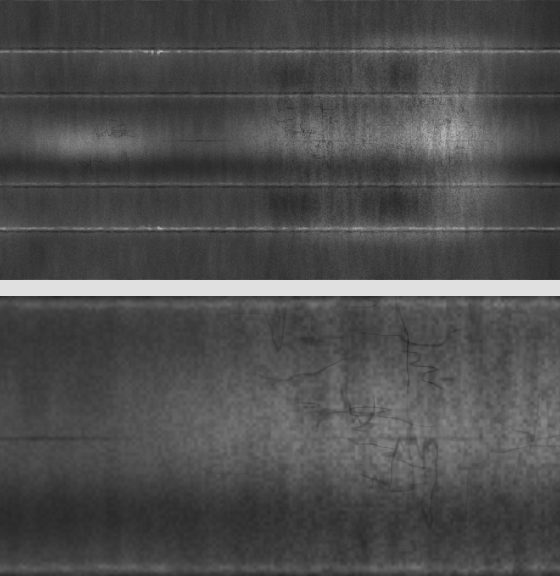
Top: the whole. Bottom: its middle third, enlarged.
A Shadertoy shader for this texture:

```glsl
// Worn dark steel wall: six horizontal panels with mirrored seams, soft glare, streaks and cracks.

const float PANEL_HEIGHT = 0.1595;
const vec3 STEEL_TINT = vec3(1.0);

float hash(vec2 cell) {
    vec3 q = fract(vec3(cell.xyx) * 0.1031);
    q += dot(q, q.yzx + 33.33);
    return fract((q.x + q.y) * q.z);
}

float noise(vec2 p) {
    vec2 cell = floor(p), f = fract(p);
    f = f * f * (3.0 - 2.0 * f);
    float low = mix(hash(cell), hash(cell + vec2(1, 0)), f.x);
    float high = mix(hash(cell + vec2(0, 1)), hash(cell + vec2(1, 1)), f.x);
    return mix(low, high, f.y);
}

float fbm(vec2 p) {
    float sum = 0.0, weight = 0.5;
    for (int i = 0; i < 4; i++) {
        sum += weight * noise(p);
        p = p * 2.03 + 17.3;
        weight *= 0.5;
    }
    return sum / 0.9375;
}

// Soft elliptical spot
float spot(vec2 p, vec2 center, vec2 radius) {
    vec2 d = (p - center) / radius;
    return exp(-dot(d, d));
}

// Soft line across a signed distance
float ridge(float d, float width) {
    return exp(-d * d / (width * width));
}

// Broad light reflected by the sheet metal
float glare(vec2 p) {
    float light = 0.08 * spot(p, vec2(1.36, 0.58), vec2(0.46, 0.25));
    light += 0.17 * spot(p, vec2(1.62, 0.59), vec2(0.13, 0.16));
    light += 0.15 * spot(p, vec2(1.58, 0.50), vec2(0.24, 0.065));
    light += 0.12 * spot(p, vec2(1.08, 0.50), vec2(0.24, 0.07));
    light += 0.20 * spot(p, vec2(0.34, 0.49), vec2(0.20, 0.06));
    light += 0.04 * ridge(p.y - 0.51, 0.08);
    light += 0.13 * spot(p, vec2(1.66, 0.33), vec2(0.15, 0.11));
    light += 0.11 * spot(p, vec2(1.38, 0.165), vec2(0.32, 0.04));
    light += 0.10 * spot(p, vec2(1.55, 0.845), vec2(0.32, 0.035));
    return light;
}

// Shadows: a long band under the middle, dull patches and dim ends
float shade(vec2 p, float v) {
    float dark = 0.075 * ridge(p.y - 0.41, 0.045) + 0.02 * ridge(p.y - 0.62, 0.03);
    for (int i = 0; i < 2; i++) {
        vec2 center = vec2(1.03 + 0.39 * float(i), 0.23);
        dark += 0.08 * spot(vec2(p.x, v), center, vec2(0.09, 0.06));
    }
    dark += 0.035 * spot(vec2(p.x, v), vec2(0.13, 0.42), vec2(0.04, 0.10));
    dark += 0.025 * spot(p, vec2(0.72, 0.60), vec2(0.16, 0.30));
    return dark + 0.05 * smoothstep(1.75, 2.0, p.x);
}

// Pale lip on the inner side of each seam, dark groove on the outer side
float seams(vec2 p, float v) {
    float tone = 0.0;
    for (int i = 1; i <= 2; i++) {
        float outer = float(i - 1);
        float wobble = 0.0015 * (noise(vec2(p.x * 50.0, outer)) - 0.5);
        float d = v - PANEL_HEIGHT * float(i) + wobble;
        float wear = 0.35 + 1.1 * noise(vec2(p.x * 75.0, p.y * 130.0));
        tone += mix(0.07, 0.15, outer) * wear * ridge(d + 0.003, 0.005);
        tone -= mix(0.075, 0.09, outer) * wear * ridge(d - 0.008, 0.0045);
        tone += 0.03 * ridge(d, 0.025);
    }
    float chips = smoothstep(0.4, 0.75, noise(p * vec2(90.0, 110.0)));
    tone += 0.25 * chips * spot(vec2(p.x, v), vec2(0.55, 0.314), vec2(0.05, 0.009));
    return tone + 0.1 * ridge(v - 0.5, 0.003) * noise(vec2(p.x * 30.0, 4.0));
}

// Thin branching cracks along noise contours, gathered in three worn areas
float cracks(vec2 p) {
    float area = spot(p, vec2(0.35, 0.51), vec2(0.14, 0.13));
    area += spot(p, vec2(1.14, 0.54), vec2(0.20, 0.14));
    area += spot(p, vec2(1.58, 0.55), vec2(0.18, 0.17));
    float upright = ridge(fbm(p * vec2(24.0, 7.0)) - 0.5, 0.02);
    float level = ridge(fbm(p * vec2(7.0, 20.0) + 31.0) - 0.5, 0.014);
    float broken = smoothstep(0.35, 0.7, noise(p * 17.0 + 8.0));
    float split = 0.0;
    for (int i = 0; i < 3; i++) {
        float x = 0.72 + 0.45 * float(i);
        split += ridge(p.y - 0.497, 0.003) * ridge(p.x - x, 0.10);
    }
    return area * broken * (0.09 * upright + 0.09 * level) + 0.06 * split;
}

void mainImage(out vec4 fragColor, in vec2 fragCoord) {
    vec2 p = fragCoord / iResolution.y;
    p.x *= 2.0 * iResolution.y / iResolution.x;
    float v = abs(p.y - 0.5);

    // Sheet tone
    float tone = 0.238 + glare(p) - shade(p, v) + seams(p, v);
    tone += 0.035 * smoothstep(0.20, 0.31, v) * (1.0 - smoothstep(0.31, 0.36, v));

    // Clouds, vertical streaks and grain, strongest where the metal is worn
    float worn = smoothstep(0.75, 1.15, p.x) * (1.0 - smoothstep(1.6, 1.85, p.x));
    worn *= 1.0 - 0.6 * smoothstep(0.25, 0.42, v);
    float streaks = fbm(p * vec2(60.0, 11.0)) - 0.5;
    float grain = noise(p * 230.0) - 0.5;
    float pits = smoothstep(0.55, 0.8, noise(p * vec2(150.0, 110.0) + 5.0));
    tone *= 1.0 + 0.30 * (fbm(p * 5.0) - 0.5) + (0.22 + 0.16 * worn) * streaks;
    tone *= 1.0 + (0.15 + 0.08 * worn) * grain - 0.08 * worn * pits;
    tone -= cracks(p);

    fragColor = vec4(STEEL_TINT * clamp(tone, 0.08, 0.75), 1.0);
}
```
